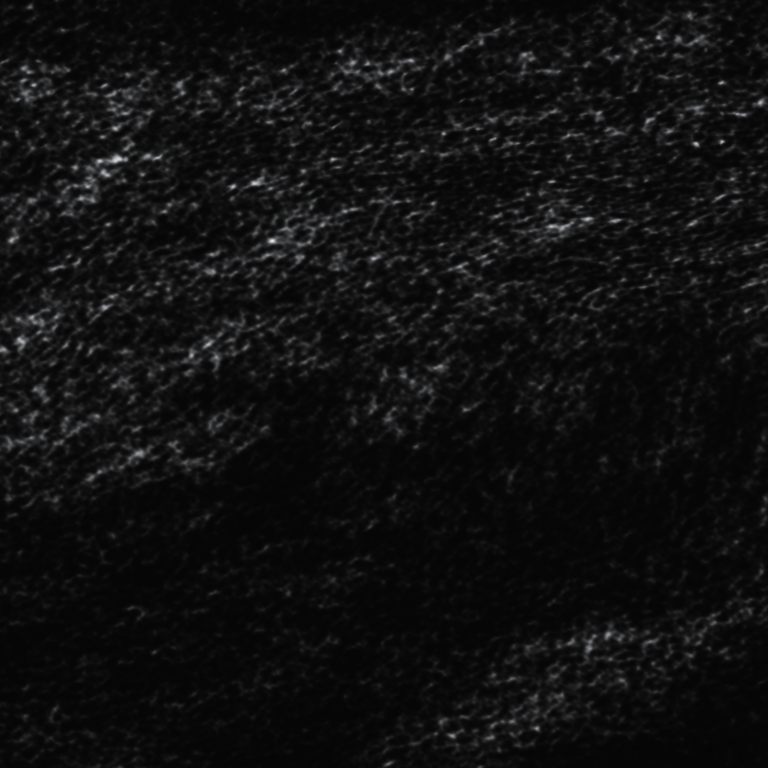
Give the GLSL for this texture, as a Shadertoy shader.

```glsl
float hash(vec2 cell) {
    vec3 p = fract(cell.xyx * vec3(0.1031, 0.1030, 0.0973));
    p += dot(p, p.yzx + 33.33);
    return fract((p.x + p.y) * p.z);
}

float cornerSlope(vec2 cell, vec2 offset) {
    float angle = 6.2832 * hash(cell);
    return dot(vec2(cos(angle), sin(angle)), offset);
}

float gradientNoise(vec2 p) {
    vec2 i = floor(p), f = p - i;
    vec2 u = f * f * f * (f * (f * 6.0 - 15.0) + 10.0);
    vec2 e = vec2(1.0, 0.0);
    return mix(mix(cornerSlope(i, f), cornerSlope(i + e, f - e), u.x),
               mix(cornerSlope(i + e.yx, f - e.yx), cornerSlope(i + 1.0, f - 1.0), u.x), u.y);
}

// Turns a point into a frame whose x axis rises by the angle
mat2 tiltedFrame(float angle) {
    float c = cos(angle), s = sin(angle);
    return mat2(c, -s, s, c);
}

// Soft elliptical patch, 1 at its centre
float patchMask(vec2 p, vec2 center, vec2 radius, float angle) {
    vec2 q = tiltedFrame(angle) * (p - center) / radius;
    return exp(-dot(q, q));
}

// Broad light and dark beds of the rock, as log brightness
float beds(vec2 p) {
    float tilted = p.y - 0.17 * p.x;
    float slab = smoothstep(0.30, 0.40, tilted) * (1.0 - smoothstep(0.91, 0.96, p.y - 0.06 * p.x));
    float light = mix(-1.15, 0.35, slab);
    light += 0.75 * patchMask(p, vec2(0.12, 0.48), vec2(0.26, 0.10), 0.35);
    light += 0.35 * patchMask(p, vec2(0.15, 0.84), vec2(0.42, 0.07), 0.0);
    light += 0.70 * patchMask(p, vec2(0.52, 0.51), vec2(0.09, 0.03), 0.2);
    light += 0.80 * patchMask(p, vec2(0.70, 0.72), vec2(0.06, 0.03), 0.6);
    light += 2.10 * patchMask(p, vec2(0.80, 0.13), vec2(0.30, 0.065), 0.42);
    light -= 1.50 * patchMask(p, vec2(0.33, 0.49), vec2(0.14, 0.025), 0.12);
    light -= 0.45 * patchMask(p, vec2(0.82, 0.57), vec2(0.22, 0.08), 0.1);
    light -= 1.80 * patchMask(p, vec2(0.95, 0.01), vec2(0.35, 0.05), 0.2);
    return light;
}

void mainImage(out vec4 fragColor, in vec2 fragCoord) {
    vec2 p = fragCoord / iResolution.xy;

    // Bent layering, steepest through the middle of the slab
    vec2 warp = vec2(gradientNoise(p * 5.0 + 3.0), gradientNoise(p * 6.0 + 17.0));
    float slope = 0.15 + 0.20 * exp(-pow((p.y - 0.58) / 0.20, 2.0));
    vec2 layer = vec2(p.x, p.y - slope * p.x) + 0.02 * warp;

    // Streaks and clumps along the layers
    float streaks = 0.0;
    vec2 frequency = vec2(4.0, 15.0);
    for (int octave = 0; octave < 4; octave++) {
        streaks += gradientNoise(layer * frequency + 11.3 * float(octave));
        frequency *= vec2(2.1, 1.6);
    }

    // Fine crystal grain, partly along the layers and partly across
    float grain = 2.4 * gradientNoise(layer * vec2(62.0, 105.0) + 40.0);
    grain += 2.3 * gradientNoise(tiltedFrame(0.6) * p * vec2(70.0, 112.0) + 70.0);
    grain += 1.3 * gradientNoise(tiltedFrame(-0.5) * p * vec2(130.0, 165.0) + 90.0);

    // Sparse glints on facets of the upper bed
    float facet = gradientNoise(tiltedFrame(0.45) * p * vec2(62.0, 95.0) + 130.0);
    float glint = smoothstep(0.25, 0.55, facet) * smoothstep(0.64, 0.82, p.y);

    float logLight = -3.55 + beds(p) + 1.4 * streaks + grain + 1.2 * glint;
    float light = exp(logLight);
    light = 0.021 + light / (1.0 + 0.8 * light);
    fragColor = vec4(light * vec3(0.985, 0.995, 1.025), 1.0);
}
```
